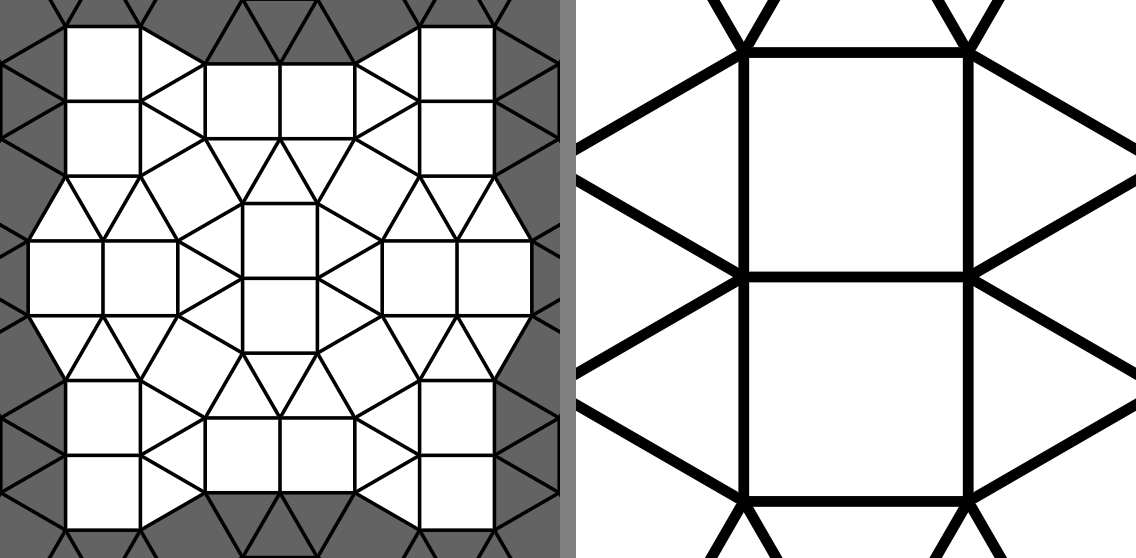
Left: the whole. Right: its middle third, enlarged.
This pattern is drawn by a WebGL 2 fragment shader. Its source:

```glsl
#version 300 es
precision highp float;
// Line tiling of square pairs, triangles and tilted squares, with a white patch on grey.

uniform vec2 u_resolution;
out vec4 fragColor;

const float EDGE = 0.1336;                     // tile edge, in canvas widths
const float HALF_LINE = 0.0240;                // half line width, in tile edges
const float ALTITUDE = 0.8660254;              // height of a unit triangle
const float SPACING = 1.5 + ALTITUDE;          // distance between square pairs
const vec2 CENTER_SHIFT = vec2(0.0, 0.0012);   // in canvas widths

const vec3 PAPER = vec3(1.0);
const vec3 SURROUND = vec3(0.39);
const vec3 INK = vec3(0.0);

float segmentDistance(vec2 p, vec2 a, vec2 b) {
    vec2 pa = p - a, ba = b - a;
    return length(pa - ba * clamp(dot(pa, ba) / dot(ba, ba), 0.0, 1.0));
}

// Local frame of the nearest square pair, turned upright and folded to one quadrant.
vec2 foldToPair(vec2 p) {
    vec2 cell = round(p / SPACING);
    vec2 q = abs(p - cell * SPACING);
    return mod(cell.x + cell.y, 2.0) > 0.5 ? q.yx : q;
}

// Distance to the tile edges in one quadrant around a square pair.
float edgeDistance(vec2 q) {
    vec2 corner = vec2(0.5, 1.0);
    vec2 waist = vec2(0.5, 0.0);
    vec2 sideApex = vec2(0.5 + ALTITUDE, 0.5);
    vec2 topApex = vec2(0.0, 1.0 + ALTITUDE);

    // Outline and divider of the pair
    float d = segmentDistance(q, waist, corner);
    d = min(d, segmentDistance(q, vec2(0.0, 1.0), corner));
    d = min(d, segmentDistance(q, vec2(0.0), waist));

    // Zigzags that link neighbouring pairs
    d = min(d, segmentDistance(q, corner, sideApex));
    d = min(d, segmentDistance(q, waist, sideApex));
    d = min(d, segmentDistance(q, corner, topApex));
    return min(d, segmentDistance(q, corner, topApex + vec2(1.0, 0.0)));
}

// True inside the block of three by three linked pairs.
bool insidePatch(vec2 p) {
    vec2 s = abs(p);
    float inner = SPACING + 0.5;
    float slope = 0.5 / ALTITUDE;
    float top = inner + clamp((s.x - 1.0) * slope, 0.0, 0.5);
    float side = inner + 0.5 - clamp((s.y - 0.5) * slope, 0.0, 0.5);
    return s.y < top && s.x < side;
}

void main() {
    vec2 canvas = (gl_FragCoord.xy - 0.5 * u_resolution) / u_resolution.x;
    vec2 p = (canvas - CENTER_SHIFT) / EDGE;
    float pixel = 1.0 / (u_resolution.x * EDGE);

    vec3 fill = insidePatch(p) ? PAPER : SURROUND;
    float d = edgeDistance(foldToPair(p)) - HALF_LINE;
    float ink = clamp(0.5 - d / pixel, 0.0, 1.0);
    fragColor = vec4(mix(fill, INK, ink), 1.0);
}
```
